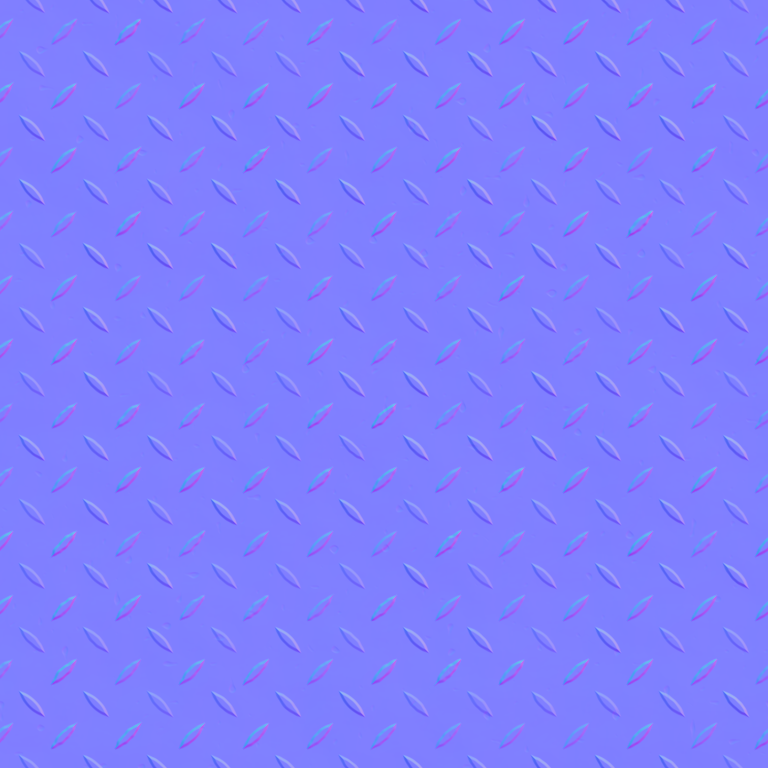
Write a Shadertoy shader that draws this texture map.

```glsl
// Tangent-space normal map of a steel tread plate with crossed, lightly worn lens-shaped lugs.

const float CELLS = 12.0; // pattern repeats across and down

vec2 hash2(vec2 p) {
    vec3 h = fract(p.xyx * vec3(0.1031, 0.1030, 0.0973));
    h += dot(h, h.yzx + 33.33);
    return fract((h.xx + h.yz) * h.zy);
}

// Gradient noise that wraps after a whole number of lattice cells
float corner(vec2 lattice, vec2 offset, float period) {
    float angle = 6.2832 * hash2(mod(lattice, period) + period).x;
    return dot(vec2(cos(angle), sin(angle)), offset);
}

float gradientNoise(vec2 p, float period) {
    vec2 i = floor(p), f = p - i;
    vec2 u = f * f * f * (f * (f * 6.0 - 15.0) + 10.0);
    vec2 e = vec2(1.0, 0.0);
    return mix(mix(corner(i, f, period), corner(i + e, f - e, period), u.x),
               mix(corner(i + e.yx, f - e.yx, period), corner(i + 1.0, f - 1.0, period), u.x), u.y);
}

// Signed distance to a pointed lens lying along x
float lensDistance(vec2 p, float halfLength, float halfWidth) {
    float radius = (halfLength * halfLength + halfWidth * halfWidth) / (2.0 * halfWidth);
    return length(vec2(p.x, abs(p.y) + radius - halfWidth)) - radius;
}

// One lug per cell; slant is +1 for rising and -1 for falling
float lugHeight(vec2 p, vec2 origin, float slant, float wobble) {
    vec2 id = floor(p - origin + 0.5);
    vec2 q = p - origin - id;
    vec2 variation = hash2(mod(id, CELLS) + 40.0 + 20.0 * slant);
    vec2 axes = vec2(q.x + slant * q.y, q.y - slant * q.x) * 0.7071;
    float wear = wobble * mix(0.004, 0.022, variation.y) * (slant > 0.0 ? 1.0 : 0.5);
    float d = lensDistance(axes, 0.3, 0.083) + wear;
    float rise = mix(0.012, 0.022, variation.x) * (slant > 0.0 ? 1.0 : 0.85);
    return rise * (1.0 - smoothstep(-0.052, 0.002, d));
}

float plateHeight(vec2 p) {
    float wobble = gradientNoise(p * 9.0, CELLS * 9.0);
    float lugs = lugHeight(p, vec2(0.5, 0.0), -1.0, wobble)
               + lugHeight(p, vec2(0.0, 0.5), 1.0, wobble);

    // Gentle warping, fine grain and sparse pits of the sheet
    float warp = 0.016 * gradientNoise(p * 0.5, CELLS * 0.5)
               + 0.003 * gradientNoise(p * 2.0, CELLS * 2.0);
    float pits = 0.003 * smoothstep(0.42, 0.6, gradientNoise(p * 5.0 + 0.37, CELLS * 5.0));
    return lugs + warp + 0.0002 * wobble - pits;
}

void mainImage(out vec4 fragColor, in vec2 fragCoord) {
    vec2 p = fragCoord / iResolution.xy * CELLS;

    // Slope by central differences, encoded with green pointing up
    vec2 e = vec2(0.011, 0.0);
    vec2 slope = vec2(plateHeight(p + e) - plateHeight(p - e),
                      plateHeight(p + e.yx) - plateHeight(p - e.yx)) / (2.0 * e.x);
    vec3 normal = normalize(vec3(-slope, 1.0));
    fragColor = vec4(normal * 0.5 + 0.5, 1.0);
}
```
